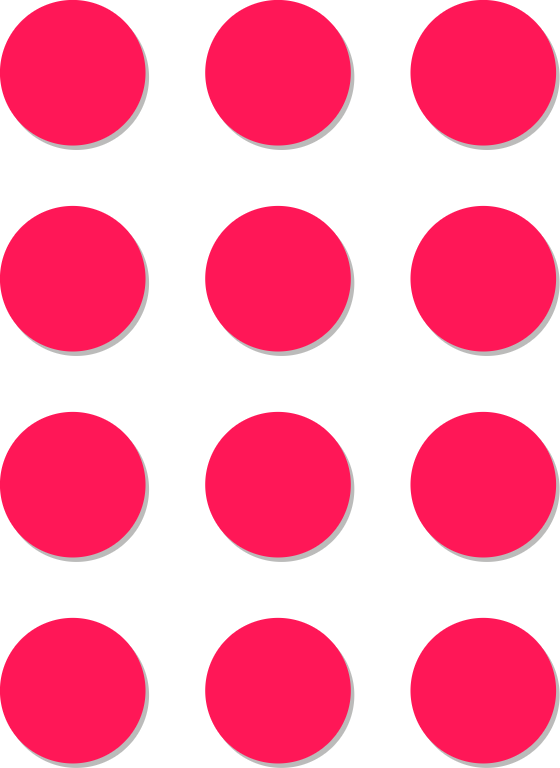
Give the GLSL for this pattern, as a Shadertoy shader.

```glsl
// Grid of flat crimson discs, three across and four down, with hard grey drop shadows on white.

const vec3 PAPER  = vec3(1.0);
const vec3 DISC   = vec3(1.0, 0.09, 0.34);
const vec3 SHADOW = vec3(0.735, 0.735, 0.73);

// Lengths are fractions of the canvas height, measured from the top left
const vec2  GRID_LAST     = vec2(2.0, 3.0);
const vec2  FIRST_CENTER  = vec2(0.0947);
const vec2  PITCH         = vec2(0.2673, 0.2682);
const float RADIUS        = 0.0948;
const vec2  SHADOW_OFFSET = vec2(0.0046, 0.0058);

// Offset from the nearest disc centre in the finite grid
vec2 repeatGrid(vec2 p, vec2 origin, vec2 pitch, vec2 lastCell) {
    vec2 cell = clamp(floor((p - origin) / pitch + 0.5), vec2(0.0), lastCell);
    return p - origin - cell * pitch;
}

float circleDistance(vec2 p, float radius) {
    return length(p) - radius;
}

// Antialiased coverage, one pixel wide
float coverage(float dist, float pixel) {
    return clamp(0.5 - dist / pixel, 0.0, 1.0);
}

void mainImage(out vec4 fragColor, in vec2 fragCoord) {
    float pixel = 1.0 / iResolution.y;
    vec2 p = vec2(fragCoord.x, iResolution.y - fragCoord.y) * pixel;
    vec2 local = repeatGrid(p, FIRST_CENTER, PITCH, GRID_LAST);

    // Shadow below, disc on top
    float shadow = coverage(circleDistance(local - SHADOW_OFFSET, RADIUS), pixel);
    float disc = coverage(circleDistance(local, RADIUS), pixel);

    vec3 color = mix(PAPER, SHADOW, shadow);
    color = mix(color, DISC, disc);
    fragColor = vec4(color, 1.0);
}
```
